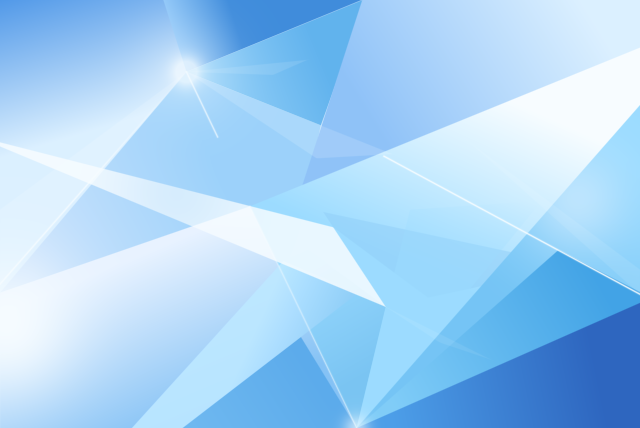
This background is drawn by a WebGL 2 fragment shader. Its source:

```glsl
#version 300 es
precision highp float;
// Overlapping translucent glass facets in pale and deep blues.
// Each facet is a convex polygon filled with a linear ramp; thin rays,
// faint veils and soft glows from two hubs are laid on top.

#define EDGE_PIXELS 0.8
#define RAY_WIDTH 0.0022
#define VEIL 0.16
#define BLADE_ALPHA 0.84
#define HUB_GLOW 0.75

uniform vec2 u_resolution;
out vec4 outColor;

const vec3 WHITE = vec3(0.97, 0.99, 1.0);
const vec3 PALE = vec3(0.86, 0.94, 1.0);
const vec3 SKY = vec3(0.71, 0.88, 0.99);
const vec3 AZURE = vec3(0.57, 0.81, 0.97);
const vec3 CYAN = vec3(0.61, 0.86, 1.0);
const vec3 BLUE = vec3(0.38, 0.70, 0.93);
const vec3 DEEP = vec3(0.25, 0.55, 0.86);
const vec3 NAVY = vec3(0.18, 0.40, 0.75);

// Corners shared by several facets, in units of canvas height
const vec2 HUB = vec2(0.437, 0.832);
const vec2 FOOT = vec2(0.836, 0.0);
const vec2 TIP = vec2(0.904, 0.283);
const vec2 CROSSING = vec2(0.586, 0.518);
const vec2 LEFT = vec2(0.0, 0.316);
const vec2 NOTCH = vec2(0.752, 0.707);

float cross2(vec2 a, vec2 b) { return a.x * b.y - a.y * b.x; }

// Smooth half-plane on the chosen side of line a-b
float side(vec2 p, vec2 a, vec2 b, float s) {
    float w = EDGE_PIXELS / u_resolution.y;
    return smoothstep(-w, w, s * cross2(b - a, p - a) / length(b - a));
}

float tri(vec2 p, vec2 a, vec2 b, vec2 c) {
    float s = sign(cross2(b - a, c - a));
    return side(p, a, b, s) * side(p, b, c, s) * side(p, c, a, s);
}

float quad(vec2 p, vec2 a, vec2 b, vec2 c, vec2 d) {
    float s = sign(cross2(c - a, d - b));
    return side(p, a, b, s) * side(p, b, c, s) * side(p, c, d, s) * side(p, d, a, s);
}

float along(vec2 p, vec2 a, vec2 b) {
    return clamp(dot(p - a, b - a) / dot(b - a, b - a), 0.0, 1.0);
}

vec3 ramp(vec2 p, vec2 a, vec2 b, vec3 ca, vec3 cb) { return mix(ca, cb, along(p, a, b)); }

float glow(vec2 p, vec2 c, float r) { return exp(-dot(p - c, p - c) / (r * r)); }

float ray(vec2 p, vec2 a, vec2 b) {
    float d = length(p - mix(a, b, along(p, a, b)));
    float w = max(RAY_WIDTH, 0.7 / u_resolution.y);
    return exp(-d * d / (w * w));
}

void main() {
    vec2 p = gl_FragCoord.xy / u_resolution * vec2(1.5, 1.0);

    // Left sky and the tinted centre
    vec3 col = ramp(p, vec2(0.0, 1.0), vec2(0.1, 0.66), vec3(0.32, 0.60, 0.91), PALE);
    col = mix(col, ramp(p, vec2(0.06, 0.4), vec2(0.5, 0.62), vec3(0.80, 0.89, 0.99), vec3(0.61, 0.82, 0.98)),
              quad(p, HUB, LEFT, vec2(0.72, 0.556), NOTCH));

    // Upper wedge, blue facet and right sky
    col = mix(col, ramp(p, vec2(0.39, 0.9), vec2(0.55, 0.95), vec3(0.62, 0.82, 0.99), DEEP),
              tri(p, HUB, vec2(0.37, 1.04), vec2(0.945, 1.04)));
    col = mix(col, ramp(p, vec2(0.74, 0.9), vec2(0.5, 0.8), BLUE, AZURE),
              tri(p, HUB, vec2(0.86, 1.004), NOTCH));
    col = mix(col, ramp(p, vec2(0.88, 0.7), vec2(1.36, 1.0), vec3(0.56, 0.76, 0.97), PALE),
              quad(p, vec2(0.862, 1.04), vec2(0.703, 0.55), vec2(1.54, 0.88), vec2(1.54, 1.04)));

    // Wide beam on the right, pale field on the lower left
    col = mix(col, ramp(p, vec2(1.2, 0.766), vec2(1.016, 0.355), WHITE, CYAN),
              quad(p, CROSSING, vec2(1.54, 0.905), vec2(1.54, -0.02), FOOT));
    col = mix(col, ramp(p, vec2(0.117, 0.316), vec2(0.273, -0.055), vec3(0.91, 0.95, 1.0), vec3(0.52, 0.76, 0.96)),
              quad(p, LEFT, CROSSING, FOOT, vec2(0.0, -0.04)));
    col = mix(col, WHITE, 0.9 * glow(p, vec2(0.02, 0.235), 0.16));

    // Facets under the blade and the slanted pale band
    col = mix(col, ramp(p, vec2(0.68, 0.4), vec2(0.84, 0.12), CYAN, vec3(0.48, 0.77, 0.95)),
              tri(p, CROSSING, TIP, FOOT));
    col = mix(col, ramp(p, vec2(0.7, 0.18), vec2(0.45, 0.02), vec3(0.36, 0.67, 0.92), vec3(0.43, 0.72, 0.94)),
              tri(p, vec2(0.705, 0.213), vec2(0.40, -0.02), FOOT));
    col = mix(col, ramp(p, vec2(0.66, 0.37), vec2(0.82, 0.3), SKY + 0.03, AZURE),
              0.9 * quad(p, vec2(0.664, 0.39), vec2(0.30, -0.01), vec2(0.415, -0.01), vec2(0.84, 0.316)));

    // Folds inside the beam
    col = mix(col, AZURE, 0.55 * quad(p, vec2(0.723, 0.512), vec2(1.348, 0.379), TIP, vec2(0.781, 0.469)));
    col = mix(col, CYAN, 0.7 * quad(p, FOOT, TIP, vec2(0.961, 0.51), vec2(1.27, 0.531)) * (1.0 - along(p, TIP, vec2(1.0, 0.6))));

    // Right-hand facets fanning from the foot
    vec3 fan = ramp(p, vec2(1.445, 0.648), vec2(1.2, 0.31), CYAN, vec3(0.46, 0.77, 0.96));
    fan = mix(fan, PALE, 0.6 * glow(p, vec2(1.35, 0.53), 0.12));
    col = mix(col, fan, tri(p, FOOT, vec2(1.54, 0.8), vec2(1.54, -0.02)));
    col = mix(col, ramp(p, vec2(1.4, 0.34), vec2(0.92, 0.06), vec3(0.26, 0.64, 0.90), vec3(0.50, 0.80, 0.97)),
              tri(p, vec2(1.309, 0.416), FOOT, vec2(1.54, 0.297)));
    col = mix(col, ramp(p, vec2(0.92, 0.02), vec2(1.40, 0.12), vec3(0.30, 0.62, 0.91), NAVY),
              quad(p, FOOT, vec2(1.54, 0.31), vec2(1.54, -0.1), vec2(0.836, -0.1)));

    // Bright blade
    float blade = quad(p, vec2(-0.01, 0.67), vec2(0.781, 0.469), TIP, vec2(-0.01, 0.662));
    col = mix(col, WHITE, blade * BLADE_ALPHA * (1.0 - 0.3 * glow(p, vec2(0.4, 0.54), 0.14)));

    // Faint veils
    float veils = tri(p, HUB, vec2(0.92, 0.64), vec2(0.742, 0.63));
    veils += 0.7 * tri(p, HUB, vec2(0.72, 0.86), vec2(0.64, 0.825));
    veils += tri(p, HUB, vec2(0.0, 0.51), vec2(0.0, 0.336));
    veils += 0.6 * tri(p, vec2(1.1, 0.668), vec2(1.5, 0.37), vec2(1.5, 0.3125));
    veils += 0.5 * tri(p, TIP, vec2(1.15, 0.16), vec2(1.03, 0.2));
    col = mix(col, WHITE, VEIL * veils);

    // Thin rays and hub glows
    float rays = 0.85 * ray(p, vec2(0.9, 0.635), vec2(1.5, 0.3125));
    rays += 0.7 * ray(p, HUB, vec2(0.0, 0.336)) * along(p, HUB, vec2(0.2, 0.56));
    rays += 0.65 * ray(p, HUB, vec2(0.51, 0.68)) + 0.4 * ray(p, CROSSING, FOOT);
    col = mix(col, WHITE, min(rays, 1.0));
    float hubs = glow(p, HUB, 0.035) + 0.4 * glow(p, HUB, 0.11) + 0.8 * glow(p, FOOT, 0.03);
    col = mix(col, WHITE, HUB_GLOW * min(hubs, 1.0));

    outColor = vec4(col, 1.0);
}
```
